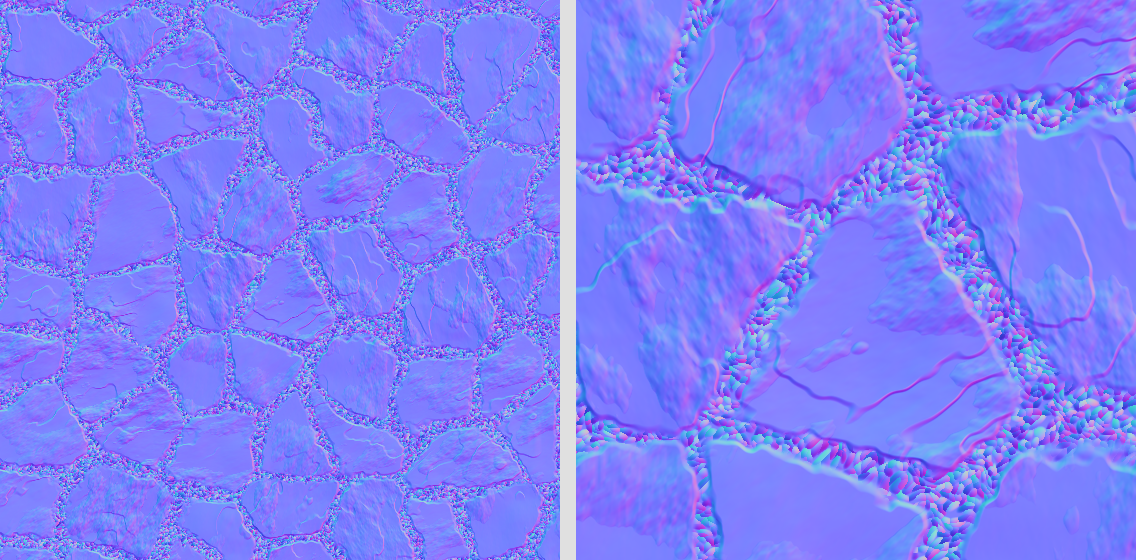
Left, the full canvas; right, a detail of the centre.
A WebGL 2 fragment shader for this texture map:

```glsl
#version 300 es
precision highp float;
// Tangent-space normal map of flagstone paving set in fine gravel.
// Rounded Voronoi cells form the stones; noise and broken ledges give them relief.
// The gaps are filled by tiny splinters and grains, each tilted at random.

uniform vec2 u_resolution;
out vec4 fragColor;

const float STONES_PER_SIDE = 7.1;
const float STONE_JITTER = 0.74;
const float CORNER_SHARPNESS = 32.0;
const float GAP_HALF_WIDTH = 0.062;    // in stone cells
const float RIM_WIDTH = 0.036;         // in stone cells
const float RIM_HEIGHT = 0.0022;
const float ROUGH_HEIGHT = 0.0098;
const float LEDGE_HEIGHT = 0.0013;
const float STONE_TILT = 0.06;
const float GRAINS_PER_SIDE = 225.0;
const float GRAIN_DOME = 1.0;
const float GRAIN_TILT = 1.25;
const float SLOPE_STEP = 0.0009;
const vec2 FLAT_BIAS = vec2(-0.015, 0.0);

vec2 hash2(vec2 p) {
    vec3 q = fract(p.xyx * vec3(0.1031, 0.1030, 0.0973));
    q += dot(q, q.yzx + 33.33);
    return fract((q.xx + q.yz) * q.zy);
}

float noise(vec2 p) {
    vec2 i = floor(p), f = fract(p);
    vec2 u = f * f * f * (f * (f * 6.0 - 15.0) + 10.0);
    float low = mix(hash2(i).x, hash2(i + vec2(1, 0)).x, u.x);
    float high = mix(hash2(i + vec2(0, 1)).x, hash2(i + vec2(1, 1)).x, u.x);
    return mix(low, high, u.y);
}

float fbm(vec2 p) {
    float sum = 0.0, amp = 0.5;
    for (int i = 0; i < 5; i++) {
        sum += amp * noise(p);
        p = mat2(1.6, 1.2, -1.2, 1.6) * p + 17.3;
        amp *= 0.5;
    }
    return sum;
}

vec2 stoneCentre(vec2 cell) {
    return cell + 0.5 + STONE_JITTER * (hash2(cell + 41.0) - 0.5);
}

// Returns the stone's cell id in xy and the rounded border distance in z.
vec3 stoneCell(vec2 p) {
    vec2 base = floor(p), id = base, toCentre = vec2(0);
    float nearest = 1e3;
    for (int y = -1; y <= 1; y++)
    for (int x = -1; x <= 1; x++) {
        vec2 cell = base + vec2(x, y);
        vec2 r = stoneCentre(cell) - p;
        if (dot(r, r) < nearest) { nearest = dot(r, r); id = cell; toCentre = r; }
    }
    float sum = 0.0;
    for (int y = -2; y <= 2; y++)
    for (int x = -2; x <= 2; x++) {
        if (x == 0 && y == 0) continue;
        vec2 r = stoneCentre(id + vec2(x, y)) - p;
        float border = dot(0.5 * (r + toCentre), normalize(r - toCentre));
        sum += exp(-CORNER_SHARPNESS * border);
    }
    return vec3(id, -log(sum) / CORNER_SHARPNESS);
}

// Returns the stone height in x and its cover over the gravel in y.
vec2 stoneRelief(vec2 p) {
    vec2 warp = vec2(noise(p * 11.0), noise(p * 11.0 + 50.0)) - 0.5;
    vec3 stone = stoneCell(p * STONES_PER_SIDE + 0.28 * warp);
    vec2 seed = hash2(stone.xy + 7.0);

    // Chipped outline and a rim that varies in strength
    float inset = stone.z - GAP_HALF_WIDTH
        + 0.16 * (fbm(p * 13.0 + 9.0) - 0.48) + 0.05 * (noise(p * 110.0) - 0.5);
    float cover = smoothstep(-0.02, 0.02, inset);
    float rim = smoothstep(-0.01, RIM_WIDTH, inset) * (0.1 + 1.4 * noise(p * 16.0 + 4.0));

    // Cleft surface with creases, stretched along a direction of its own
    float angle = 0.3 + 1.6 * seed.x;
    vec2 along = vec2(cos(angle), sin(angle));
    vec2 q = vec2(dot(p, along), dot(p, vec2(-along.y, along.x)));
    float rough = fbm(q * vec2(13.0, 23.0) + seed * 60.0);
    rough = (rough + 0.8 * abs(rough - 0.48)) * (0.4 + 0.6 * seed.y);

    // Thin ledges, broken up by a slow mask
    float level = 6.0 * fbm(q * vec2(5.0, 8.0) + seed.yx * 90.0);
    float ledge = smoothstep(0.0, 0.11, fract(level)) - fract(level);
    ledge *= smoothstep(0.38, 0.7, noise(p * 14.0 + 30.0));

    float height = RIM_HEIGHT * rim + ROUGH_HEIGHT * rough + LEDGE_HEIGHT * ledge
        + STONE_TILT * dot(p - stone.xy / STONES_PER_SIDE, seed - 0.5);
    return vec2(height, cover);
}

vec2 gravelSlope(vec2 p) {
    p = p * GRAINS_PER_SIDE + 1.5 * noise(p * 70.0);
    vec2 base = floor(p), slope = vec2(0);
    float nearest = 1e3;
    for (int y = -1; y <= 1; y++)
    for (int x = -1; x <= 1; x++) {
        vec2 cell = base + vec2(x, y);
        vec2 r = p - cell - hash2(cell);
        vec2 tilt = hash2(cell + 113.0) - 0.5;
        vec2 axis = normalize(hash2(cell + 71.0) - 0.5);
        float dist = length(vec2(0.65 * dot(r, axis), 1.4 * dot(r, vec2(-axis.y, axis.x))));
        if (dist < nearest) {
            nearest = dist;
            slope = GRAIN_DOME * r + GRAIN_TILT * tilt;
        }
    }
    return slope * smoothstep(0.85, 0.4, nearest);
}

void main() {
    vec2 p = gl_FragCoord.xy / u_resolution.y;
    vec2 relief = stoneRelief(p);
    float right = stoneRelief(p + vec2(SLOPE_STEP, 0)).x;
    float above = stoneRelief(p + vec2(0, SLOPE_STEP)).x;
    vec2 slope = clamp((relief.x - vec2(right, above)) / SLOPE_STEP, -0.9, 0.9);
    slope = mix(gravelSlope(p), slope, relief.y);
    vec3 normal = normalize(vec3(slope + FLAT_BIAS, 1.0));
    fragColor = vec4(0.5 + 0.5 * normal, 1.0);
}
```
